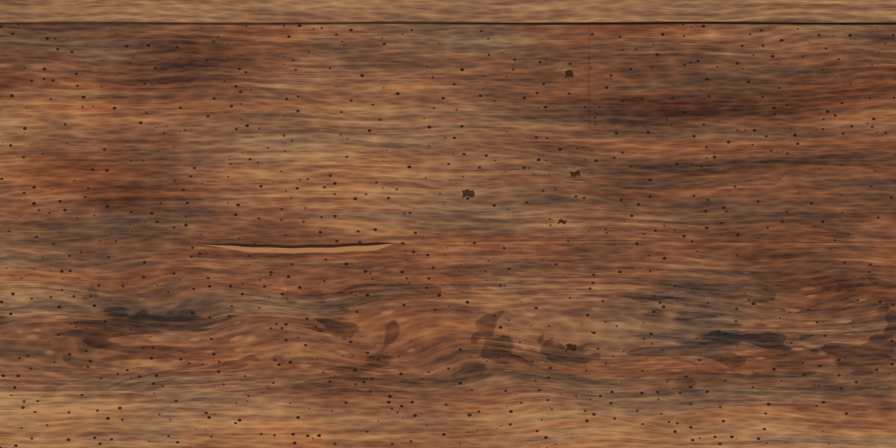
This texture is drawn by a Shadertoy shader. Its source:

```glsl
const vec3 DARK_WOOD  = vec3(0.33, 0.225, 0.17);
const vec3 MID_WOOD   = vec3(0.475, 0.315, 0.222);
const vec3 LIGHT_WOOD = vec3(0.65, 0.47, 0.315);
const vec3 RED_SHIFT  = vec3(0.032, -0.012, -0.025);
const vec3 HOLE_COLOR = vec3(0.16, 0.10, 0.07);
const vec3 RAW_WOOD   = vec3(0.70, 0.50, 0.32);
const float BASE_TONE   = 0.43;
const float STAIN_DEPTH = 0.31;
const float GRAIN_DEPTH = 0.27;
const float FIBRE_DEPTH = 0.44;
const float ZONE_DEPTH  = 1.2;
const float SEAM_HEIGHT = 0.948;
const float WORM_CHANCE = 0.34;
const float FLECK_CHANCE = 0.25;
const mat2 TURN = mat2(0.8, 0.6, -0.6, 0.8);
const vec2 NAILS[5] = vec2[5](vec2(1.27, 0.835), vec2(1.045, 0.568),
    vec2(1.255, 0.505), vec2(1.275, 0.225), vec2(1.285, 0.612));

vec2 hash2(vec2 p) {
    return fract(sin(vec2(dot(p, vec2(127.1, 311.7)), dot(p, vec2(269.5, 183.3)))) * 43758.5);
}

// Turned and folded sine layers, roughly -1 to 1
float layeredSines(vec2 p) {
    float sum = 0.0, amp = 0.6;
    for (int i = 0; i < 5; i++) {
        p = TURN * p * 1.6 + vec2(1.7, 4.1);
        p += 0.8 * sin(p.yx * 0.7 + 1.0);
        sum += amp * sin(p.x) * cos(p.y);
        amp *= 0.75;
    }
    return sum;
}

// Cellular noise: distance to the nearest point, and its random id
vec2 cells(vec2 p) {
    vec2 cell = floor(p), nearest = vec2(9.0, 0.0);
    for (int j = -1; j <= 1; j++)
    for (int i = -1; i <= 1; i++) {
        vec2 id = cell + vec2(i, j);
        float d = length(id + hash2(id) - p);
        if (d < nearest.x) nearest = vec2(d, hash2(id + 57.3).x);
    }
    return nearest;
}

float disc(float d, float radius, float soft) {
    return 1.0 - smoothstep(radius - soft, radius + soft, d);
}

float blob(vec2 p, vec2 centre, vec2 size) {
    vec2 d = (p - centre) / size;
    return exp(-dot(d, d));
}

vec3 woodRamp(float tone) {
    tone = clamp(tone, -0.35, 1.15);
    return tone < 0.45 ? mix(DARK_WOOD, MID_WOOD, tone / 0.45)
                       : mix(MID_WOOD, LIGHT_WOOD, (tone - 0.45) / 0.55);
}

void mainImage(out vec4 fragColor, in vec2 fragCoord) {
    float px = 1.0 / iResolution.y;
    vec2 p = fragCoord * px;
    float body = 1.0 - smoothstep(SEAM_HEIGHT - px, SEAM_HEIGHT + px, p.y);
    float knotty = blob(p, vec2(p.x, 0.25), vec2(1.0, 0.12));

    // Grain bent around a row of knots
    float stain = layeredSines(p * vec2(2.2, 7.0) + 3.0);
    vec2 q = p + vec2(0.0, 0.006 * sin(3.0 * p.x + 5.0 * p.y));
    q.y += (0.004 + 0.010 * knotty) * sin(9.0 * p.x + 2.0 * sin(13.0 * p.y + 4.0 * p.x));
    float knots = 0.0;
    for (int i = 0; i < 4; i++) {
        vec2 rnd = hash2(vec2(i, 4.0));
        vec2 centre = vec2(0.2 + 0.52 * float(i) + 0.1 * rnd.x, 0.19 + 0.09 * rnd.y);
        vec2 d = (q - centre) / vec2(0.15, 0.05);
        float r = length(d);
        q.y -= 0.022 * d.y * exp(-0.5 * r * r);
        knots += exp(-12.0 * (r - 0.8) * (r - 0.8)) + 0.4 * exp(-3.0 * r * r);
    }
    float grain = layeredSines(q * vec2(5.0, 72.0) + (1.0 - body) * 40.0);
    float fibre = cells(q * vec2(24.0, 118.0)).x - 0.45;
    float rings = sin(q.y * 330.0 + 2.0 * stain) * (0.4 + 0.6 * sin(p.x * 3.0 + p.y * 9.0));

    // Broad light and dark zones
    float zones = 0.40 * (1.0 - smoothstep(0.02, 0.17, q.y)) + 0.26 * (1.0 - body);
    zones += 0.26 * blob(q, vec2(0.2, 0.745), vec2(0.45, 0.04));
    zones += 0.12 * blob(q, vec2(0.9, 0.5), vec2(0.45, 0.35));
    zones -= 0.30 * blob(q, vec2(1.75, 0.635), vec2(0.35, 0.025));
    zones -= 0.32 * blob(q, vec2(1.52, 0.76), vec2(0.20, 0.03));
    zones -= 0.18 * blob(q, vec2(0.1, 0.55), vec2(0.35, 0.09));
    zones -= 0.14 * blob(q, vec2(1.7, 0.35), vec2(0.5, 0.14));

    // Ragged dark blotches in the knotty band
    float ragged = layeredSines(q * vec2(7.0, 19.0) + 8.0);
    float blotch = smoothstep(0.22, 0.42, ragged + 0.3 * knots - 0.08) * knotty;

    float tone = BASE_TONE + ZONE_DEPTH * zones + STAIN_DEPTH * stain * body + GRAIN_DEPTH * grain
               + FIBRE_DEPTH * fibre + 0.08 * rings - 0.45 * blotch;
    float hue = mix(-0.5, layeredSines(q * vec2(2.0, 14.0) + 21.0) + 0.1, body);
    vec3 col = woodRamp(tone) + RED_SHIFT * hue;

    // Pale splinters and worm holes
    vec2 fleck = cells(q * vec2(20.0, 80.0) + 11.0);
    float pale = disc(fleck.x, 0.10 + 0.9 * fleck.y, 0.08 + 25.0 * px) * step(fleck.y, FLECK_CHANCE);
    pale *= smoothstep(-0.3, 0.3, -ragged);
    col = mix(col, RAW_WOOD, pale * (0.16 + 0.45 * knotty) * body);
    vec2 worm = cells(p * vec2(34.0, 44.0));
    float hole = disc(worm.x, 0.05 + 0.27 * worm.y, 0.02 + 20.0 * px) * step(worm.y, WORM_CHANCE);
    col = mix(col, HOLE_COLOR, hole * (0.45 + 1.2 * worm.y) * body);

    // Nail holes with a chipped lip
    for (int i = 0; i < 5; i++) {
        vec2 d = p - NAILS[i] + 0.0015 * sin(p.yx * 330.0);
        vec2 halfSize = mix(vec2(0.008, 0.004), vec2(0.017, 0.008), hash2(vec2(i, 9.0)));
        vec2 box = abs(d) - halfSize;
        col = mix(col, RAW_WOOD, 0.5 * blob(d, vec2(-0.012, 0.009), vec2(0.022, 0.005)));
        col = mix(col, HOLE_COLOR, 0.75 * disc(max(box.x, box.y), 0.0, px));
    }

    // Long gouge: shadowed upper edge, raw lower lip
    float along = clamp((p.x - 0.43) / 0.46, 0.0, 1.0);
    float taper = smoothstep(0.0, 0.3, along) * (1.0 - smoothstep(0.88, 1.0, along));
    float across = p.y - 0.457 + 0.010 * sin(3.14 * along) + 0.0006 * sin(p.x * 70.0);
    float lip = disc(abs(across + 0.006 * taper), 0.006 * taper, px);
    float shade = disc(abs(across - 0.003 * taper), 0.003 * taper, px);
    col = mix(col, RAW_WOOD, 0.8 * lip * smoothstep(0.0, 0.1, taper));
    col = mix(col, HOLE_COLOR, 0.8 * shade * smoothstep(0.0, 0.1, taper));

    // Hairline cracks and the plank seam
    float crack = disc(abs(p.y - 0.461 - 0.002 * sin(p.x * 6.0)), 0.001, px) * smoothstep(0.85, 1.2, p.x);
    float scratch = disc(abs(p.x - 1.315), 0.001, px) * smoothstep(0.68, 0.75, p.y) * body;
    col *= 1.0 - 0.25 * crack - 0.2 * scratch;
    float seam = disc(abs(p.y - SEAM_HEIGHT - 0.001 * sin(p.x * 9.0)), 0.0025, 1.2 * px);
    col = mix(col, HOLE_COLOR * 0.7, seam * mix(0.65, 0.95, smoothstep(0.3, 1.6, p.x)));

    fragColor = vec4(clamp(col, 0.0, 1.0), 1.0);
}
```
